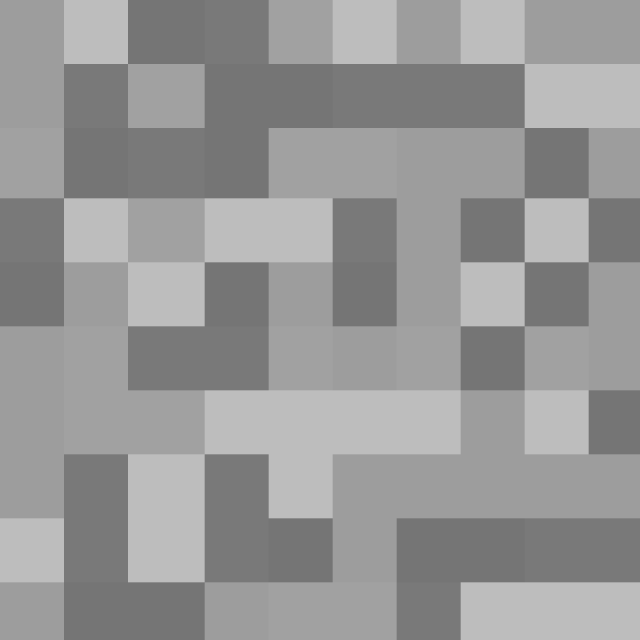
Write a WebGL 1 fragment shader that draws this texture.

```glsl
precision highp float;

// Mosaic of flat grey blocks: a ten by ten grid with one wider column and one
// taller row. A keyed shuffle of the cells deals out exactly the wanted number
// of dark, middle and light blocks; every edge is antialiased by supersampling.

uniform vec2 u_resolution;

const float CELLS = 10.0;
const float SHUFFLE_SEED = 7.0;
const float TONE_SEED = 31.0;
const float DARK_SHARE = 0.36;
const float MIDDLE_SHARE = 0.41;
const vec3 DARK = vec3(0.459);
const vec3 MIDDLE = vec3(0.617);
const vec3 LIGHT = vec3(0.741);
const float TONE_STEP = 0.014;
const int SUBSAMPLES = 3;

// Sine-free hash, 0 to 1
float hash(vec2 p) {
  vec3 q = fract(vec3(p.xyx) * 0.1031);
  q += dot(q, q.yzx + 33.33);
  return fract((q.x + q.y) * q.z);
}

// Rotates a cell index by a random amount that depends on the key
float rotateIndex(float index, vec2 key, float count) {
  float moved = index + floor(hash(key) * count);
  return moved - count * floor((moved + 0.5) / count);
}

// One-to-one shuffle of the cells: each gets its own rank from 0 to 1
float shuffledRank(vec2 cell, float count, float seed) {
  for (int i = 0; i < 5; i++) {
    float turn = seed + float(i) * 17.0;
    cell.x = rotateIndex(cell.x, vec2(cell.y, turn), count);
    cell.y = rotateIndex(cell.y, vec2(cell.x, turn + 5.0), count);
  }
  return (cell.y * count + cell.x + 0.5) / (count * count);
}

// Cell at a point counted from the top left; the third column and row are
// stretched, and the last ones are cut short by the same amount
vec2 cellAt(vec2 point, float count) {
  vec2 stretch = vec2(0.02, 0.01);
  vec2 shifted = point - stretch * step(vec2(0.25), point);
  return clamp(floor(shifted * count), 0.0, count - 1.0);
}

// Flat grey of a cell, with a barely visible second tone
vec3 blockColor(vec2 cell, float count) {
  float rank = shuffledRank(cell, count, SHUFFLE_SEED);
  float isLight = step(DARK_SHARE + MIDDLE_SHARE, rank);
  vec3 color = mix(DARK, MIDDLE, step(DARK_SHARE, rank));
  color = mix(color, LIGHT, isLight);
  float variant = step(0.6, hash(cell + TONE_SEED));
  return color + TONE_STEP * variant * (1.0 - isLight);
}

void main() {
  vec3 total = vec3(0.0);
  float side = float(SUBSAMPLES);

  // Average a small grid of samples inside the pixel
  for (int j = 0; j < SUBSAMPLES; j++) {
    for (int i = 0; i < SUBSAMPLES; i++) {
      vec2 offset = (vec2(float(i), float(j)) + 0.5) / side - 0.5;
      vec2 uv = (gl_FragCoord.xy + offset) / u_resolution;
      vec2 fromTop = vec2(uv.x, 1.0 - uv.y);
      total += blockColor(cellAt(fromTop, CELLS), CELLS);
    }
  }
  gl_FragColor = vec4(total / (side * side), 1.0);
}
```
